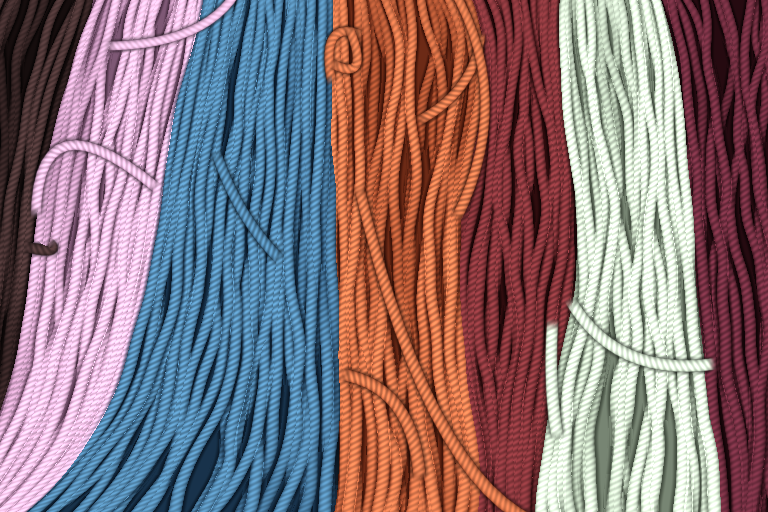
A WebGL 1 fragment shader for this texture:

```glsl
precision highp float;
// Seven hanging bundles of twisted cord, side by side, with loose strands on top.
uniform vec2 u_resolution;

const float TAU = 6.28319;

vec2 gradient(vec2 cell) {
  float a = TAU * fract(sin(dot(cell, vec2(127.1, 311.7))) * 4375.85);
  return vec2(cos(a), sin(a));
}

float gradientNoise(vec2 p) {
  vec2 i = floor(p), f = p - i;
  vec2 w = f * f * f * (f * (f * 6.0 - 15.0) + 10.0);
  vec2 e = vec2(0.0, 1.0);
  float lower = mix(dot(gradient(i), f), dot(gradient(i + e.yx), f - e.yx), w.x);
  float upper = mix(dot(gradient(i + e.xy), f - e.xy), dot(gradient(i + 1.0), f - 1.0), w.x);
  return mix(lower, upper, w.y);
}

// Smooth curve through five evenly spaced values (Newton form).
float edge(float t, float a, float b, float c, float d, float e) {
  float s = 4.0 * t;
  float d2 = c - 2.0 * b + a;
  float d3 = d - 3.0 * c + 3.0 * b - a;
  float d4 = e - 4.0 * d + 6.0 * c - 4.0 * b + a;
  return a + s * (b - a + (s - 1.0) / 2.0 * (d2 + (s - 2.0) / 3.0 * (d3 + (s - 3.0) / 4.0 * d4)));
}

float cordRadius(float t) { return mix(0.0088, 0.0128, t); }

// Shaded cord: side runs -1..1 across it, along is the length down it.
vec3 cord(vec3 tint, float side, float along, float focus) {
  float dome = sqrt(max(0.0, 1.0 - side * side));
  float ridge = 0.5 + 0.5 * sin(TAU * (along * 84.0 + side * 0.55));
  float twist = mix(0.97, 0.78 + 0.34 * ridge, focus);
  vec3 shade = mix(0.2 + 0.35 * tint, vec3(1.1), dome);
  return tint * shade * twist * (1.0 - 0.08 * side);
}

// Adds a bundle; top holds colour and the height of the cord seen so far.
void bundle(inout vec4 top, vec2 p, float left, float right, float count,
            float seed, float lift, float focus, vec3 tint) {
  float radius = cordRadius(p.y);
  float width = right - left;
  if (p.x < left - 0.05 || p.x > right + 0.05) return;
  if (p.x > left && p.x < right && top.a < -5.0) top.rgb = tint * (0.15 + 0.4 * tint);
  float base = floor((p.x - left) / width * count);
  float casterHeight = -10.0, casterSide = 2.0;
  for (int j = -4; j <= 4; j++) {
    float id = base + float(j);
    if (id < 0.0 || id >= count) continue;
    float place = (id + 0.5) / count;
    float row = id * 3.73 + seed;
    float sway = gradientNoise(vec2(p.y * 2.8 + seed, row));
    sway += 0.35 * gradientNoise(vec2(p.y * 6.5, row + 60.0));
    place += sway * 4.4 * (0.3 + 0.7 * sin(place * 3.1416)) / count;
    float side = (p.x - left - place * width) / radius;
    float reach = abs(side);
    if (reach >= 1.8) continue;
    float depth = gradientNoise(vec2(p.y * 2.4, row * 1.37 + 40.3));
    depth += 0.3 * sin(id * 12.7 + seed);
    float height = 1.2 * depth + lift;
    if (reach >= 1.0) {
      if (height > casterHeight) { casterHeight = height; casterSide = reach; }
      continue;
    }
    height += 0.75 * sqrt(1.0 - side * side);
    if (height > top.a) {
      float light = smoothstep(-0.6, 0.1, depth);
      top = vec4(cord(tint, side, p.y + id * 0.37, focus) * mix(0.52 + 0.3 * tint, vec3(1.04), light), height);
    }
  }
  // Shadow thrown by a higher cord close beside this point
  float shadow = smoothstep(1.8, 1.0, casterSide) * smoothstep(-0.5, 0.2, casterHeight + 0.3 - top.a);
  top.rgb *= mix(vec3(1.0), 0.3 + 0.3 * tint, shadow);
}

// A loose cord along a quadratic curve, emerging at its start, with a soft shadow.
void loose(inout vec3 col, vec2 p, vec2 a, vec2 b, vec2 c, float focus, vec3 tint) {
  float near = 10.0, side = 0.0, along = 0.0, travelled = 0.0;
  vec2 from = a;
  for (int k = 1; k <= 14; k++) {
    float s = float(k) / 14.0;
    vec2 to = mix(mix(a, b, s), mix(b, c, s), s);
    vec2 e = to - from, w = p - from;
    float h = clamp(dot(w, e) / dot(e, e), 0.0, 1.0);
    float d = length(w - e * h);
    if (d < near) {
      near = d;
      side = d * sign(e.y * w.x - e.x * w.y);
      along = travelled + h * length(e);
    }
    travelled += length(e);
    from = to;
  }
  float r = cordRadius(p.y);
  float soft = 1.0 / u_resolution.y;
  float shown = smoothstep(0.0, 0.03, along) * smoothstep(0.0, 0.02, travelled - along);
  col *= mix(1.0, mix(0.5, 1.0, smoothstep(r * 0.8, r * 1.8, near)), shown);
  col = mix(col, cord(tint, side / r, along, focus), shown * (1.0 - smoothstep(r - soft, r + soft, near)));
}

void main() {
  // Height is one unit; y runs downward from the top.
  vec2 p = vec2(gl_FragCoord.x, u_resolution.y - gl_FragCoord.y) / u_resolution.y;
  p.x *= 1.5 * u_resolution.y / u_resolution.x;
  float t = p.y;
  float focus = smoothstep(-0.25, 0.3, t) * (1.0 - 0.5 * smoothstep(0.75, 1.1, t));
  vec3 brown = vec3(0.30, 0.21, 0.21), pink = vec3(0.94, 0.76, 0.90);
  vec3 blue = vec3(0.33, 0.54, 0.69), orange = vec3(0.86, 0.48, 0.31);
  vec3 red = vec3(0.52, 0.21, 0.23), mint = vec3(0.91, 0.97, 0.89);
  vec3 wine = vec3(0.44, 0.18, 0.25);

  // Borders between neighbouring bundles
  float e1 = edge(t, 0.18, 0.105, 0.065, 0.02, -0.09);
  float e2 = edge(t, 0.40, 0.345, 0.30, 0.235, 0.04);
  float e3 = edge(t, 0.645, 0.65, 0.65, 0.66, 0.655);
  float e4 = edge(t, 0.918, 0.93, 0.895, 0.91, 0.93);
  float e5 = edge(t, 1.09, 1.11, 1.13, 1.09, 1.055);
  float e6 = edge(t, 1.29, 1.335, 1.35, 1.38, 1.40);

  vec4 top = vec4(0.10, 0.08, 0.09, -10.0);
  bundle(top, p, -0.2, e1, 20.0, 3.1, 0.0, focus, brown);
  bundle(top, p, e1, e2, 20.0, 17.4, 0.9, focus * 0.7, pink);
  bundle(top, p, e2, e3, 27.0, 31.9, 1.6, focus, blue);
  bundle(top, p, e3, e4, 21.0, 47.2, 0.9, focus, orange);
  bundle(top, p, e4, e5, 16.0, 63.6, 0.0, focus, red);
  bundle(top, p, e5, e6, 20.0, 79.3, 1.2, focus * 0.75, mint);
  bundle(top, p, e6, 1.62, 18.0, 95.8, 0.0, focus, wine);
  vec3 col = top.rgb;

  // Loose strands crossing the bundles
  loose(col, p, vec2(0.04, 0.48), vec2(0.13, 0.50), vec2(0.09, 0.47), focus, brown);
  loose(col, p, vec2(0.20, 0.09), vec2(0.41, 0.09), vec2(0.47, -0.03), focus * 0.6, pink);
  loose(col, p, vec2(0.07, 0.43), vec2(0.07, 0.17), vec2(0.31, 0.37), focus * 0.7, pink);
  loose(col, p, vec2(0.42, 0.29), vec2(0.46, 0.42), vec2(0.55, 0.51), focus, blue);
  loose(col, p, vec2(0.65, 0.17), vec2(0.62, 0.03), vec2(0.71, 0.07), focus, orange);
  loose(col, p, vec2(0.64, 0.12), vec2(0.73, 0.17), vec2(0.68, 0.05), focus, orange);
  loose(col, p, vec2(0.81, 0.24), vec2(0.93, 0.18), vec2(0.94, 0.06), focus, orange);
  loose(col, p, vec2(0.88, -0.03), vec2(1.01, 0.19), vec2(0.89, 0.43), focus, orange);
  loose(col, p, vec2(0.70, 0.36), vec2(0.83, 0.92), vec2(1.04, 1.02), focus, orange);
  loose(col, p, vec2(0.66, 0.73), vec2(0.81, 0.75), vec2(0.82, 0.94), focus, orange);
  loose(col, p, vec2(1.08, 0.62), vec2(1.07, 0.75), vec2(1.09, 0.86), focus * 0.7, mint);
  loose(col, p, vec2(1.11, 0.58), vec2(1.20, 0.74), vec2(1.40, 0.71), focus * 0.7, mint);
  gl_FragColor = vec4(clamp(col, 0.0, 1.0), 1.0);
}
```
